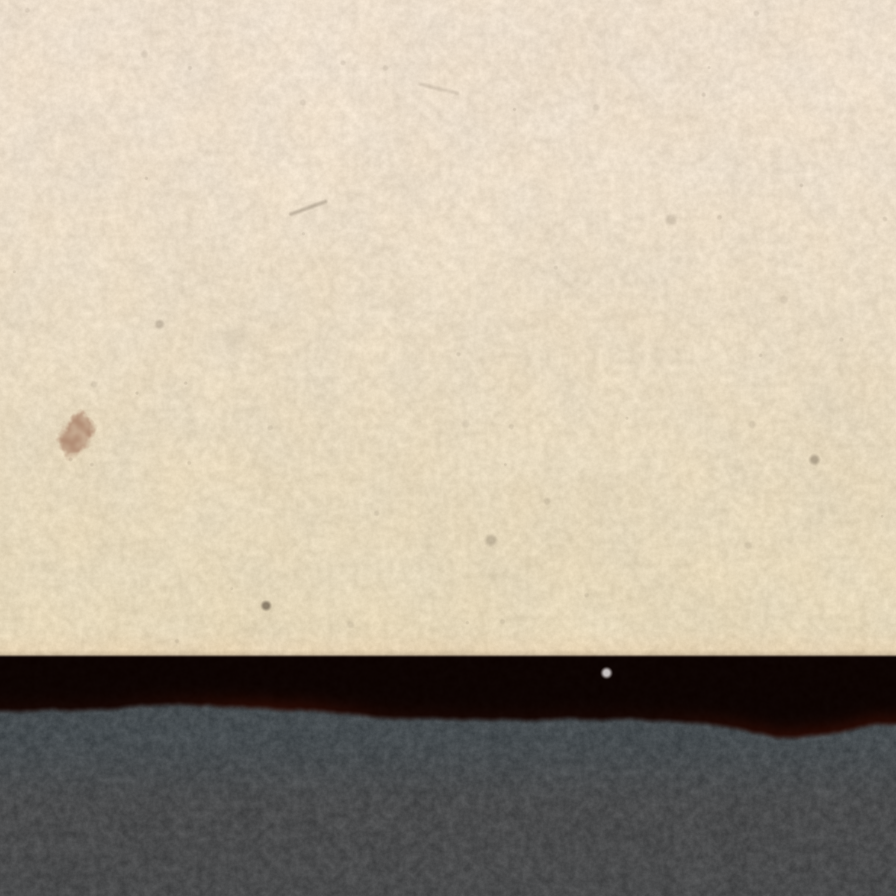
This texture is drawn by a WebGL 2 fragment shader. Its source:

```glsl
#version 300 es
precision highp float;
// Speckled cream paper above a black shadow gap and a rough grey board.

#define PAPER_EDGE 0.268
#define PAPER_TOP vec3(0.925, 0.870, 0.797)
#define PAPER_LOW vec3(0.893, 0.839, 0.724)
#define SHADOW vec3(0.050, 0.014, 0.008)
#define BOARD vec3(0.290, 0.293, 0.297)
#define STAIN vec3(0.700, 0.560, 0.465)
#define PAPER_GRAIN 0.060
#define BOARD_GRAIN 0.075
#define GRAIN_SCALE 150.0

uniform vec2 u_resolution;
out vec4 fragColor;

vec2 hash2(vec2 p) {
    vec3 q = fract(p.xyx * vec3(0.1031, 0.1030, 0.0973));
    q += dot(q, q.yzx + 33.33);
    return fract((q.xx + q.yz) * q.zy);
}

float corner(vec2 cell, vec2 offset) {
    float angle = 6.28318 * hash2(cell + 200.0).x;
    return dot(vec2(cos(angle), sin(angle)), offset);
}

float gradientNoise(vec2 p) {
    vec2 i = floor(p), f = p - i;
    vec2 w = f * f * f * (f * (f * 6.0 - 15.0) + 10.0);
    vec2 e = vec2(0.0, 1.0);
    return mix(mix(corner(i, f), corner(i + e.yx, f - e.yx), w.x),
               mix(corner(i + e.xy, f - e.xy), corner(i + e.yy, f - e.yy), w.x), w.y);
}

float fbm(vec2 p) {
    float sum = 0.0, amp = 0.6;
    for (int k = 0; k < 3; k++) {
        sum += amp * gradientNoise(p);
        p = p * 2.03 + 17.3;
        amp *= 0.55;
    }
    return sum;
}

float bell(float x, float centre, float width) {
    float d = (x - centre) / width;
    return exp(-d * d);
}

float speck(vec2 p, vec2 centre, float radius) {
    return 1.0 - smoothstep(0.3 * radius, radius, length(p - centre));
}

float stroke(vec2 p, vec2 a, vec2 b, float width) {
    vec2 d = b - a;
    float t = clamp(dot(p - a, d) / dot(d, d), 0.0, 1.0);
    return 1.0 - smoothstep(0.0, width, length(p - a - t * d));
}

// Sparse faint flecks, at most one per grid cell.
float flecks(vec2 p) {
    vec2 cell = floor(p * 22.0);
    vec2 rnd = hash2(cell + 31.0);
    vec2 centre = 0.25 + 0.5 * hash2(cell + 77.0);
    float size = mix(0.05, 0.14, rnd.y);
    return step(0.86, rnd.x) * speck(fract(p * 22.0), centre, size);
}

vec3 paper(vec2 p, float grain) {
    vec3 col = mix(PAPER_LOW, PAPER_TOP, smoothstep(0.26, 0.98, p.y));
    col += 0.028 * fbm(p * 7.0) + 0.030 * fbm(p * 32.0 + 9.0);
    col += vec3(0.008, 0.0, -0.012) * gradientNoise(p * 18.0 + 4.0);
    col += PAPER_GRAIN * grain;

    // Warm rim along the cut edge
    float rim = 1.0 - smoothstep(0.0, 0.034, p.y - PAPER_EDGE);
    col += rim * vec3(0.008, -0.012, -0.022);
    col *= 1.0 - 0.10 * (1.0 - smoothstep(0.0, 0.008, p.y - PAPER_EDGE));

    // Brown stain with a ragged outline
    vec2 s = p - vec2(0.085, 0.515);
    float outline = length(vec2(s.x, s.y - 0.35 * s.x) * vec2(1.1, 0.88));
    outline += 0.010 * fbm(p * 60.0);
    float mottled = 0.85 + 0.5 * gradientNoise(p * 90.0);
    col = mix(col, STAIN, mottled * (1.0 - smoothstep(0.014, 0.024, outline)));

    // Dark specks, soft smudges and scratches
    float dirt = 0.12 * flecks(p);
    dirt += 0.62 * speck(p, vec2(0.297, 0.324), 0.0075);
    dirt += 0.36 * speck(p, vec2(0.909, 0.487), 0.0080);
    dirt += 0.25 * speck(p, vec2(0.548, 0.397), 0.0090);
    dirt += 0.25 * speck(p, vec2(0.178, 0.638), 0.0070);
    dirt += 0.18 * speck(p, vec2(0.749, 0.755), 0.0090);
    dirt += 0.07 * speck(p, vec2(0.264, 0.622), 0.0220);
    dirt += 0.26 * stroke(p, vec2(0.325, 0.761), vec2(0.363, 0.775), 0.004);
    dirt += 0.14 * stroke(p, vec2(0.469, 0.906), vec2(0.510, 0.896), 0.004);
    return mix(col, vec3(0.34, 0.29, 0.23), dirt);
}

void main() {
    vec2 p = gl_FragCoord.xy / u_resolution;
    float soft = max(0.0022, 1.0 / u_resolution.y);
    float grain = fbm(p * GRAIN_SCALE) + 0.6 * gradientNoise(p * GRAIN_SCALE * 0.55 + 5.0);

    // Uneven top of the board
    float boardTop = mix(0.207, 0.198, smoothstep(0.30, 0.48, p.x));
    boardTop += 0.006 * bell(p.x, 0.22, 0.09) - 0.017 * bell(p.x, 0.89, 0.065);
    boardTop -= 0.005 * smoothstep(0.65, 0.80, p.x);
    boardTop += 0.005 * fbm(vec2(p.x * 26.0, 3.5));

    // Black gap with reddish lower fringe and one pale mote
    float fringe = bell(p.y, boardTop, 0.014);
    float redness = 0.35 + 0.65 * max(bell(p.x, 0.31, 0.10), smoothstep(0.70, 0.90, p.x));
    vec3 col = SHADOW + fringe * redness * vec3(0.10, 0.025, 0.008) + 0.012 * grain;
    col = mix(col, vec3(0.78, 0.76, 0.76), speck(p, vec2(0.677, 0.249), 0.008));

    // Board, cooler near the gap
    vec3 board = BOARD + BOARD_GRAIN * grain + 0.025 * fbm(p * 20.0);
    board += vec3(-0.015, 0.006, 0.016) * smoothstep(0.09, 0.19, p.y);
    col = mix(board, col, smoothstep(-2.2 * soft, 2.2 * soft, p.y - boardTop));

    col = mix(col, paper(p, grain), smoothstep(-soft, soft, p.y - PAPER_EDGE));
    fragColor = vec4(clamp(col, 0.0, 1.0), 1.0);
}
```
